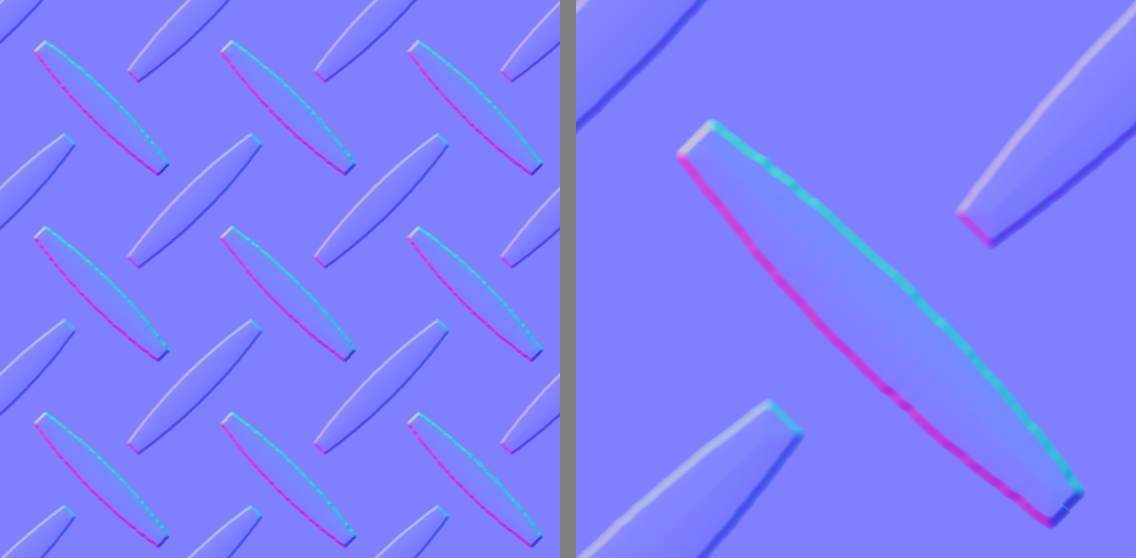
Left: the whole. Right: its middle third, enlarged.
This texture map is drawn by a Shadertoy shader. Its source:

```glsl
// Tangent-space normal map of diamond tread plate: 3 by 3 cells, each holding two
// crossed tapered bars. Each bar is a small height field over a signed distance;
// its slope is taken by central differences and encoded with the red axis mirrored.

const float CELLS = 3.0;
const float HALF_LENGTH = 0.468;
const float END_WIDTH = 0.040;   // half width at the caps
const float BULGE = 0.038;       // extra half width at the middle
const float BEVEL = 0.020;

float hash(vec2 p) {
    return fract(sin(dot(p, vec2(127.1, 311.7))) * 43758.5453);
}

float noise(float x, float seed) {
    float i = floor(x);
    float f = smoothstep(0.0, 1.0, x - i);
    return mix(hash(vec2(i, seed)), hash(vec2(i + 1.0, seed)), f);
}

float smoothMax(float a, float b, float k) {
    float h = max(k - abs(a - b), 0.0) / k;
    return max(a, b) + 0.25 * h * h * k;
}

// Signed distance to a bar along x: parabolic sides, flat caps, worn rim
float barDistance(vec2 p, float seed, float wear) {
    float t = p.x / HALF_LENGTH;
    float halfWidth = END_WIDTH + BULGE * (1.0 - t * t);
    float side = abs(p.y) - halfWidth;
    float cap = abs(p.x) - HALF_LENGTH;
    float chip = noise(p.x * 48.0, seed + sign(p.y)) - 0.5;
    return smoothMax(side, cap, 0.012) + wear * chip;
}

// Bevelled rim with a softly domed top
float barHeight(vec2 p, float seed, float wear, float rim) {
    float d = barDistance(p, seed, wear);
    float dome = 0.0045 * (1.0 - exp(min(d, 0.0) / 0.032));
    return rim * smoothstep(-0.5 * BEVEL, 0.5 * BEVEL, -d) + dome;
}

// Outward slope of the bar repeated once per cell
vec2 barSlope(vec2 p, vec2 centre, vec2 axis, float wear, float rim, float tilt, float pixel) {
    vec2 g = p - centre + 0.5;
    vec2 q = fract(g) - 0.5;
    float seed = 17.0 * hash(mod(floor(g), CELLS) + axis);
    vec2 across = vec2(-axis.y, axis.x);
    vec2 local = vec2(dot(q, axis), dot(q, across));

    vec2 e = vec2(max(0.002, 0.5 * pixel), 0.0);
    vec2 slope = vec2(
        barHeight(local - e.xy, seed, wear, rim) - barHeight(local + e.xy, seed, wear, rim),
        barHeight(local - e.yx, seed, wear, rim) - barHeight(local + e.yx, seed, wear, rim)
    ) / (2.0 * e.x);

    // Slight lean of the top face
    float inside = smoothstep(0.0, BEVEL, -barDistance(local, seed, wear));
    slope.y += tilt * inside;
    return slope.x * axis + slope.y * across;
}

vec3 encodeNormal(vec2 slope) {
    vec3 n = normalize(vec3(-slope.x, slope.y, 1.0));
    return 0.5 + 0.5 * n;
}

void mainImage(out vec4 fragColor, in vec2 fragCoord) {
    vec2 p = CELLS * fragCoord / iResolution.xy;
    float pixel = CELLS / min(iResolution.x, iResolution.y);
    vec2 falling = vec2(1.0, -1.0) * sqrt(0.5);
    vec2 rising = vec2(1.0, 1.0) * sqrt(0.5);

    vec2 slope = barSlope(p, vec2(0.545, 0.420), falling, 0.004, 0.0140, 0.05, pixel);
    slope += barSlope(p, vec2(0.043, 0.920), rising, 0.002, 0.0085, 0.0, pixel);

    fragColor = vec4(encodeNormal(slope), 1.0);
}
```
